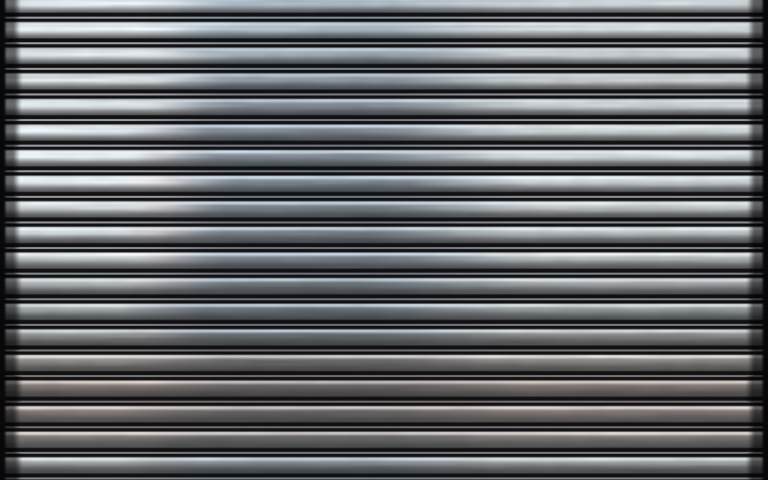
A Shadertoy shader for this texture:

```glsl
// A closed metal roller shutter: rounded horizontal slats split by dark grooves,
// each groove holding a thin pale lip. A one-period slat profile is repeated
// down the canvas and lit by a broad reflection that varies across and down.

#define SLATS 18.75        // repeats down the canvas
#define PHASE 0.69         // part of a slat above the first lip
#define LIP_HALF 0.04      // half width of the lip, in slats
#define SLAT_TOP 0.165     // upper edge of the slat face
#define SLAT_END 0.805     // lower edge of the slat face
#define RAIL 0.007         // width of the black side rails
#define END_SHADE 0.023    // where the dim slat ends meet the face
#define WEAR 0.09          // strength of brushed streaks
#define GROOVE vec3(0.065, 0.065, 0.075)

float hash(vec2 p) {
    vec3 q = fract(vec3(p.xyx) * 0.1031);
    q += dot(q, q.yzx + 33.33);
    return fract((q.x + q.y) * q.z);
}

float noise(vec2 p) {
    vec2 i = floor(p), f = fract(p);
    f = f * f * (3.0 - 2.0 * f);
    return mix(mix(hash(i), hash(i + vec2(1, 0)), f.x),
               mix(hash(i + vec2(0, 1)), hash(i + vec2(1, 1)), f.x), f.y);
}

float bump(float x, float center, float width) {
    float d = (x - center) / width;
    return exp(-d * d);
}

float band(float x, float lo, float hi, float soft) {
    return smoothstep(lo - soft, lo + soft, x) * (1.0 - smoothstep(hi - soft, hi + soft, x));
}

// Reflected light: bright left, dull middle, moderate right, fading downwards
float reflection(vec2 uv, float middle) {
    float sides = mix(1.0, 0.80, smoothstep(0.2, 0.6, uv.x));
    float dull = middle * mix(0.72, 0.25, smoothstep(0.7, 1.0, uv.y));
    float fall = mix(0.12, 1.0, smoothstep(0.08, 0.72, uv.y));
    float lowest = 0.45 * (1.0 - smoothstep(0.03, 0.08, uv.y));
    return sides * (1.0 - dull) * fall + lowest;
}

void mainImage(out vec4 fragColor, in vec2 fragCoord) {
    vec2 uv = fragCoord / iResolution.xy;
    float pixel = SLATS / iResolution.y;

    // Slat coordinates, counted from the top
    float s = (1.0 - uv.y) * SLATS - PHASE;
    float row = floor(s);
    float t = s - row;
    float lipDist = abs(fract(s + 0.5) - 0.5);
    float tone = hash(vec2(row + 7.0, 3.0)) - 0.5;

    // Reflection, with edges that wander a little from slat to slat
    float shift = 0.04 * (hash(vec2(row + 7.0, 11.0)) - 0.5);
    float middle = smoothstep(0.16, 0.30, uv.x + shift)
                 * (1.0 - smoothstep(0.46, 0.70, uv.x + shift));
    float light = reflection(uv, middle);

    // Rounded face: broad sheen, sharp upper rim, shaded underside
    float sheen = bump(t, mix(0.30, 0.45, uv.y), 0.23);
    float rim = bump(t, 0.235, 0.085);
    float shade = mix(0.43, 0.33, smoothstep(0.4, 0.8, t));
    shade *= mix(0.92, 1.06, uv.y) * (1.0 - 0.10 * middle);
    float face = shade + 0.48 * sheen * light + rim * (0.40 - 0.24 * light);
    face *= 1.0 + 0.08 * tone;

    // Brushed streaks and faint smudges
    float streak = noise(vec2(uv.x * 14.0 + row * 5.3, s * 9.0)) - 0.5;
    float smudge = noise(vec2(uv.x * 45.0, s * 4.0)) - 0.5;
    face *= 1.0 + WEAR * (streak + 0.5 * smudge);

    // Cool above, brown below, bluer in the dull middle
    float warm = band(uv.y, 0.07, 0.27, 0.06);
    vec3 tint = mix(vec3(0.97, 1.0, 1.015), vec3(1.03, 0.98, 0.96), warm);
    tint *= mix(vec3(1.0), vec3(0.96, 1.0, 1.04), middle * (1.0 - 0.6 * warm));
    tint += vec3(0.05, 0.0, 0.0) * bump(uv.x, 0.22, 0.035) * bump(uv.y, 0.55, 0.2);

    // Groove, face and lip
    float soft = max(0.7 * pixel, 0.045);
    vec3 color = mix(GROOVE, face * tint, band(t, SLAT_TOP, SLAT_END, soft));
    float lip = 1.0 - smoothstep(LIP_HALF - 0.6 * soft, LIP_HALF + 0.6 * soft, lipDist);
    color = mix(color, (0.42 + 0.20 * light) * tint, lip);

    // Dim slat ends and black side rails
    float side = min(uv.x, 1.0 - uv.x);
    float wobble = 0.004 * tone;
    color *= mix(0.45, 1.0, smoothstep(END_SHADE - 0.006, END_SHADE + 0.006, side + wobble));
    float inside = smoothstep(RAIL - 0.003, RAIL + 0.003, side);
    color = mix(GROOVE * 0.5, color, inside);

    fragColor = vec4(clamp(color, 0.0, 1.0), 1.0);
}
```
